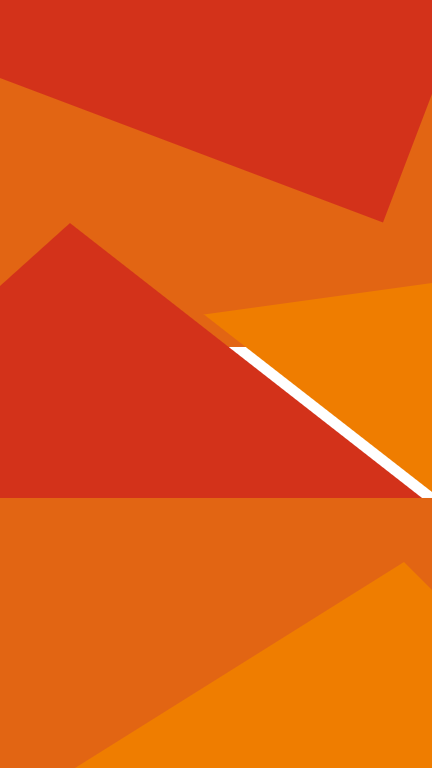
A WebGL 2 fragment shader for this background:

```glsl
#version 300 es
precision highp float;
// Flat geometric background: red and amber wedges over an orange ground,
// with a white diagonal stripe between two of them. Every wedge is the
// intersection of two half-planes, layered with antialiased coverage.

uniform vec2 u_resolution;
out vec4 outColor;

const vec3 ORANGE = vec3(0.886, 0.396, 0.075);
const vec3 RED = vec3(0.827, 0.196, 0.102);
const vec3 AMBER = vec3(0.937, 0.490, 0.0);
const vec3 WHITE = vec3(1.0);

// Signed distance to the line from a to b, positive on its right side.
float rightOf(vec2 p, vec2 a, vec2 b) {
    vec2 dir = normalize(b - a);
    return dot(p - a, vec2(dir.y, -dir.x));
}

// Region to the right of both edges of the path start -> apex -> end.
float wedge(vec2 p, vec2 start, vec2 apex, vec2 end) {
    return min(rightOf(p, start, apex), rightOf(p, apex, end));
}

// Blends a colour in wherever the distance is positive.
vec3 paint(vec3 base, vec3 color, float dist, float pixel) {
    return mix(base, color, clamp(dist / pixel + 0.5, 0.0, 1.0));
}

void main() {
    // Canvas height is one unit.
    float pixel = 1.0 / u_resolution.y;
    vec2 p = gl_FragCoord.xy * pixel;
    float right = 0.5625;

    // Corners and levels shared by the middle shapes.
    vec2 peak = vec2(0.0911, 0.7096);
    vec2 foot = vec2(0.5495, 0.3516);
    float stripeTop = 0.5482;

    float topRed = wedge(p, vec2(right, 0.8776), vec2(0.4987, 0.7103), vec2(0.0, 0.8984));
    float mountain = wedge(p, vec2(0.0, 0.6276), peak, foot);
    mountain = min(mountain, p.y - foot.y);
    float middleAmber = wedge(p, vec2(right, 0.3594), vec2(0.2656, 0.5905), vec2(right, 0.6315));
    float bottomAmber = wedge(p, vec2(0.0977, 0.0), vec2(0.5260, 0.2682), vec2(right, 0.2318));

    // The stripe slips one pixel under the mountain to avoid a seam.
    float stripe = pixel - rightOf(p, peak, foot);
    stripe = min(stripe, min(p.y - foot.y, stripeTop - p.y));

    // Layers from back to front.
    vec3 color = ORANGE;
    color = paint(color, RED, topRed, pixel);
    color = paint(color, AMBER, bottomAmber, pixel);
    color = paint(color, WHITE, stripe, pixel);
    color = paint(color, AMBER, middleAmber, pixel);
    color = paint(color, RED, mountain, pixel);
    outColor = vec4(color, 1.0);
}
```
